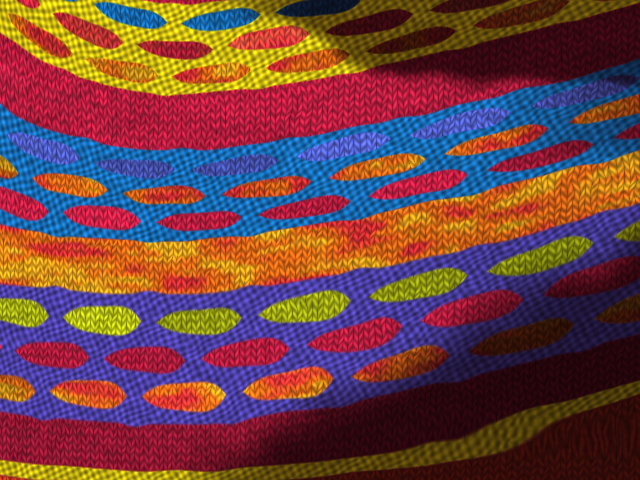
Write a Shadertoy shader that draws this texture.

```glsl
// Knitted fabric: curved stripes and three honeycomb bands under raking shadow
float hash(vec2 p) {
    return fract(sin(dot(p, vec2(127.1, 311.7))) * 4375.85);
}

float noise(vec2 p) {
    vec2 i = floor(p), f = fract(p);
    f = f * f * (3.0 - 2.0 * f);
    return mix(mix(hash(i), hash(i + vec2(1, 0)), f.x),
               mix(hash(i + vec2(0, 1)), hash(i + vec2(1, 1)), f.x), f.y);
}

// Soft stripe between two levels
float stripe(float t, float a, float b) {
    return smoothstep(a - 0.003, a + 0.003, t) * (1.0 - smoothstep(b - 0.003, b + 0.003, t));
}

// Plain knitting: columns of V-shaped stitches
float vStitch(vec2 g) {
    float leg = abs(fract(g.x) - 0.5) * 2.0;
    float strandRow = 0.5 + 0.5 * cos(6.2832 * (g.y + leg * 0.85));
    float bulge = sqrt(max(4.0 * leg * (1.0 - leg), 0.0));
    return 0.55 + 0.55 * bulge * (0.35 + 0.65 * strandRow);
}

// Raised cord: small slanted bumps
float cordStitch(vec2 g) {
    float bump = cos(6.2832 * (g.x + 0.4 * g.y)) * cos(6.2832 * (g.y * 0.8 - 0.3 * g.x));
    return 0.88 + 0.28 * bump;
}

// Three staggered rows of lens cells; returns the cord coverage
float honeycomb(inout vec3 col, float p, float t, float top, float bottom,
                vec3 shift, vec3 cordCol, vec3 cells[3]) {
    float r = (t - top) / (bottom - top) * 3.0;
    float row = clamp(floor(r), 0.0, 2.0);
    int k = int(row);
    float along = p - shift[k];
    float vary = hash(vec2(floor(along), row + top * 50.0));
    float x = fract(along) - 0.5;
    float y = r - row - 0.5 + 0.06 * (vary - 0.5);
    // Cells are pointed on the left and blunt on the right
    float halfHeight = (0.31 + 0.06 * vary + 0.2 * x) * (1.0 - pow(abs(x) / 0.42, 4.0));
    float hole = 1.0 - smoothstep(-0.05, 0.05, abs(y) - halfHeight);
    // Outer edges swell where the cells join
    float join = 0.08 * smoothstep(0.3, 0.5, abs(x));
    float inside = smoothstep(-0.26 - join, -0.16 - join, r)
                 * (1.0 - smoothstep(3.14 + join, 3.24 + join, r));
    vec3 inner = cells[k] * (0.85 + 0.3 * vary);
    col = mix(col, mix(cordCol, inner, hole), inside);
    return inside * (1.0 - hole);
}

void mainImage(out vec4 fragColor, in vec2 fragCoord) {
    vec2 uv = fragCoord / iResolution.xy;
    float u = uv.x, v = 1.0 - uv.y;

    // Level of the sagging rows, and cell count along a row
    float left = max(0.29 - u, 0.0) / 0.29;
    float right = max(u - 0.29, 0.0) / 0.71;
    float t = v + (0.025 + 0.25 * max(0.5 - v, 0.0)) * left * left
            + (0.19 - 0.08 * smoothstep(0.85, 0.97, v)) * pow(right, 1.4);
    t += 0.008 * (noise(vec2(u * 18.0, v * 12.0)) - 0.5);
    float p = sqrt(100.0 + 153.6 * u) - 10.0;

    // Yarn colours
    vec3 crimson = vec3(0.82, 0.13, 0.28);
    vec3 yellow = vec3(0.90, 0.82, 0.08);
    vec3 blue = vec3(0.10, 0.47, 0.78);
    vec3 violet = vec3(0.33, 0.28, 0.72);
    vec3 lilac = vec3(0.34, 0.40, 0.85);
    vec3 lime = vec3(0.74, 0.78, 0.08);
    float dye = noise(vec2(u * 14.0, t * 32.0)) * 0.7 + noise(vec2(u * 34.0, t * 70.0)) * 0.3;
    vec3 flame = mix(vec3(0.93, 0.20, 0.22), vec3(0.98, 0.46, 0.10), smoothstep(0.25, 0.5, dye));
    flame = mix(flame, vec3(1.0, 0.72, 0.12), smoothstep(0.55, 0.75, dye));

    // Plain stripes
    vec3 col = crimson * (0.9 + 0.2 * dye);
    col = mix(col, flame, stripe(t, 0.5, 0.62));
    col = mix(col, crimson * 0.8, stripe(t, 0.88, 0.985));
    col = mix(col, vec3(0.85, 0.24, 0.12), stripe(t, 1.015, 2.0));
    float cord = stripe(t, 0.982, 1.014);
    col = mix(col, yellow * 0.92, cord);

    // Honeycomb bands
    cord += honeycomb(col, p * 1.1, t, 0.02, 0.185, vec3(0.1, 0.6, 0.0), yellow,
                      vec3[3](blue, mix(crimson, flame, 0.3), flame));
    cord += honeycomb(col, p, t, 0.325, 0.49, vec3(0.0, 0.3, 0.65), blue,
                      vec3[3](lilac, flame, crimson));
    cord += honeycomb(col, p, t, 0.632, 0.868, vec3(0.65, 0.1, 0.5), violet,
                      vec3[3](lime, crimson, flame));
    cord = clamp(cord, 0.0, 1.0);

    // Stitches and fibre
    vec2 g = vec2(p * 10.5, t * 58.0) + 0.35 * noise(vec2(u, v) * 40.0);
    col *= mix(vStitch(g), cordStitch(g), cord);
    col *= 0.85 + 0.3 * noise(vec2(u * 170.0, v * 130.0));

    // Cast shadows at the upper right and lower right
    float wobble = 0.05 * (noise(vec2(u * 16.0, v * 13.0)) - 0.5);
    float upper = 1.0 - smoothstep(-0.015, 0.025, v - 0.17 * smoothstep(0.28, 0.72, u) + wobble);
    upper *= smoothstep(0.25, 0.5, u);
    float lower = smoothstep(1.13, 1.3, v + 0.72 * u + wobble);
    float side = 0.6 * smoothstep(0.72, 1.0, u + wobble) * (1.0 - smoothstep(0.28, 0.36, v));
    float shade = max(max(upper, lower), side);
    col = mix(col, col * vec3(0.27, 0.2, 0.23) + vec3(0.02, 0.005, 0.01), shade * (1.0 - 0.25 * cord));
    col *= 1.0 - 0.2 * smoothstep(0.45, 0.9, u) * (1.0 - smoothstep(0.0, 0.5, abs(v - 0.7)));

    fragColor = vec4(clamp(col, 0.0, 1.0), 1.0);
}
```
